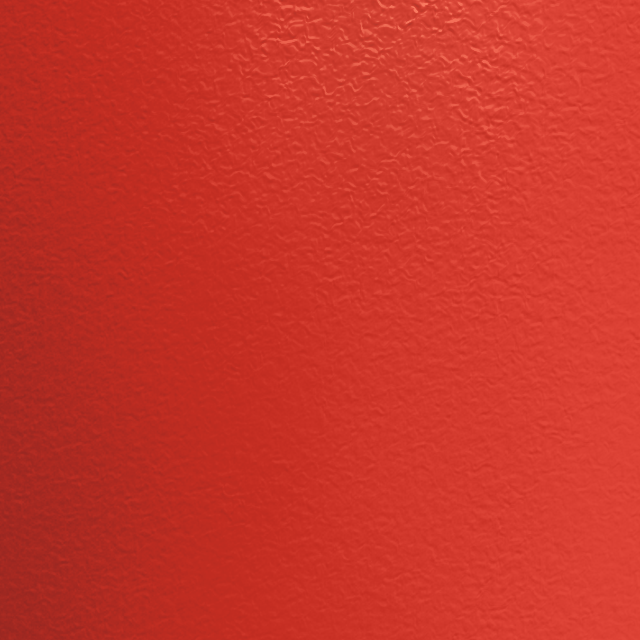
A WebGL 2 fragment shader for this texture:

```glsl
#version 300 es
precision highp float;

uniform vec2 u_resolution;
out vec4 fragColor;

float hash(vec2 p) {
    return fract(sin(dot(p, vec2(127.1, 311.7))) * 43758.5453);
}

float noise(vec2 p) {
    vec2 cell = floor(p);
    vec2 f = fract(p);
    f = f * f * f * (f * (f * 6.0 - 15.0) + 10.0);
    float low = mix(hash(cell), hash(cell + vec2(1.0, 0.0)), f.x);
    float high = mix(hash(cell + vec2(0.0, 1.0)), hash(cell + vec2(1.0, 1.0)), f.x);
    return mix(low, high, f.y);
}

// Height of the wrinkled skin: warped, slightly flattened pebbles
float leatherHeight(vec2 uv) {
    vec2 warp = vec2(noise(uv * 70.0), noise(uv * 70.0 + 37.0)) - 0.5;
    vec2 p = uv + warp * 0.010;
    p = mat2(0.97, -0.24, 0.24, 0.97) * p;
    float height = 0.55 * noise(p * vec2(88.0, 132.0));
    height += 0.38 * noise(mat2(0.8, 0.6, -0.6, 0.8) * p * vec2(150.0, 195.0) + 11.0);
    height += 0.16 * noise(p * vec2(270.0, 330.0) + 53.0);
    return height;
}

void main() {
    vec2 uv = gl_FragCoord.xy / u_resolution;

    // Broad light falling off towards the left and the lower left corner
    float tone = 0.66 + 0.13 * smoothstep(-0.08, 0.50, uv.x) + 0.075 * smoothstep(0.35, 1.05, uv.x);
    tone += 0.09 * (uv.y - 0.45) * (1.0 - smoothstep(0.0, 0.7, uv.x));
    tone += 0.02 * (noise(uv * vec2(5.0, 4.0) + 7.0) - 0.5);

    // Soft sheen at the top, right of the middle
    vec2 toSheen = (uv - vec2(0.62, 1.02)) / vec2(0.24, 0.30);
    float sheen = exp(-dot(toSheen, toSheen));

    // Relief lit from above
    vec2 toLight = vec2(0.0008, 0.0022);
    float slope = leatherHeight(uv - toLight) - leatherHeight(uv + toLight);
    float patches = 0.7 + 0.6 * noise(uv * 9.0 + 19.0);
    float depth = (0.062 + 0.09 * sheen + 0.03 * smoothstep(0.1, 0.9, uv.y)) * patches;
    tone += slope * depth;

    // Fine speckle, strongest in the dim side
    float speckle = noise(uv * 256.0) + noise(uv * 390.0 + 71.0) - 1.0;
    tone += speckle * mix(0.035, 0.016, smoothstep(0.0, 0.5, uv.x));

    // Red ramp from shadow to pale coral
    vec3 color = mix(vec3(0.58, 0.15, 0.13), vec3(0.77, 0.175, 0.13), smoothstep(0.56, 0.79, tone));
    color = mix(color, vec3(0.88, 0.27, 0.22), smoothstep(0.75, 0.91, tone));

    // Glints on the lit flanks
    float glint = smoothstep(0.08, 0.36, slope);
    color += vec3(0.02, 0.05, 0.04) * sheen;
    color += vec3(0.06, 0.12, 0.09) * glint * (0.06 + sheen) * patches;

    fragColor = vec4(color, 1.0);
}
```
